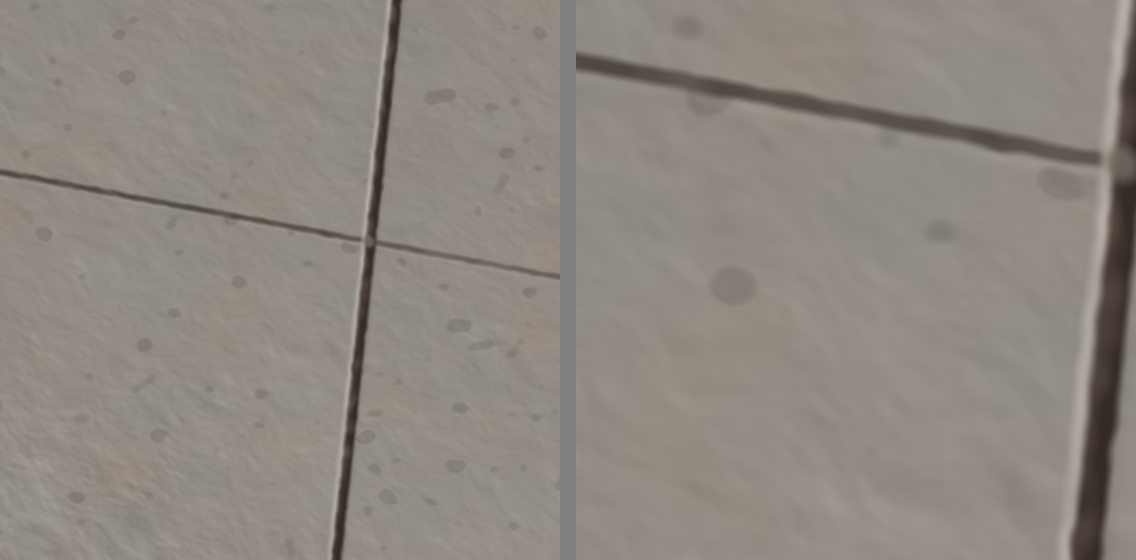
Left, the full canvas; right, a detail of the centre.
Reproduce this texture procedurally as a Shadertoy shader.

```glsl
// Four stone floor tiles meeting at one skewed crossing of worn, dirty joints.
// The joints are signed distances to two slanted lines; the stone grain is
// layered cellular noise, stretched along a diagonal and lit as a relief.

vec2 hash2(vec2 p) {
    return fract(sin(vec2(dot(p, vec2(127.1, 311.7)), dot(p, vec2(269.5, 183.3)))) * 4375.85);
}

// Cellular noise: one soft bump or dent scattered in each cell, about -1 to 1
float bumps(vec2 p) {
    vec2 cell = floor(p);
    float sum = 0.0;
    for (int j = -1; j <= 1; j++)
    for (int i = -1; i <= 1; i++) {
        vec2 id = cell + vec2(i, j);
        vec2 d = p - id - hash2(id);
        float k = max(1.0 - dot(d, d), 0.0);
        sum += (hash2(id + 37.0).x * 2.0 - 1.0) * k * k * k;
    }
    return sum;
}

// Height of the stone surface, with grain running down to the right
float stoneHeight(vec2 p) {
    vec2 q = mat2(0.83, 0.56, -0.56, 0.83) * p;
    q = vec2(0.83 * p.x - 0.56 * p.y, 0.56 * p.x + 0.83 * p.y);
    q += 0.004 * sin(q.yx * 43.0 + 2.0 * sin(q * 19.0));
    float h = 0.0, amp = 1.0;
    vec2 freq = vec2(17.0, 27.0);
    for (int i = 0; i < 4; i++) {
        h += amp * bumps(q * freq + float(i) * 17.3);
        freq *= 1.8;
        amp *= 0.6;
    }
    return h;
}

// Soft band of half width w around d = 0
float band(float d, float w, float soft) {
    return 1.0 - smoothstep(w - soft, w + soft, abs(d));
}

void mainImage(out vec4 fragColor, in vec2 fragCoord) {
    vec2 uv = fragCoord / iResolution.xy;
    float px = 1.0 / iResolution.y;

    // Stone: relief lit from the upper right, rougher in the lower left corner
    float h = stoneHeight(uv);
    float relief = h - stoneHeight(uv + vec2(0.004, 0.005));
    float rough = 0.75 + 0.7 * smoothstep(0.75, 0.1, length(uv * vec2(1.0, 1.3)));
    vec3 col = vec3(0.570, 0.546, 0.515);
    col += rough * (0.034 * relief + 0.010 * h);

    // Broad light, and patches drifting between pinkish and greenish grey
    col += 0.012 * (0.5 - uv.y) + 0.008 * bumps(uv * 5.0 + 3.0);
    col += vec3(0.012, -0.002, -0.006) * bumps(uv * vec2(9.0, 12.0) + 8.0);

    // Sparse dark pits
    float pit = smoothstep(0.62, 0.95, bumps(uv * vec2(28.0, 36.0) + 51.0));
    col *= 1.0 - 0.10 * pit;

    // Signed distances to the joints, with slightly chipped edges
    float chip = 0.0012 * bumps(uv * 70.0);
    float across = (uv.y - 0.693 + 0.188 * uv.x) * 0.983 + chip;
    float upright = (uv.x - 0.601 - 0.1085 * uv.y) * 0.994 + chip;

    // Thin joint: dark on the left, paler with dust on the right
    float dirt = bumps(uv * vec2(38.0, 20.0) + 5.0);
    vec3 thinGrout = mix(vec3(0.29, 0.26, 0.235), vec3(0.42, 0.39, 0.36),
        clamp(0.15 + 0.65 * smoothstep(0.35, 0.9, uv.x) + 0.45 * dirt, 0.0, 1.0));
    col += 0.025 * band(across + 0.009, 0.002, 0.004);
    col = mix(col, thinGrout, 0.92 * band(across, 0.0047, 0.0025 + px));

    // Wide joint: soft shadow, pale bevel on the left, dark brown groove
    float wear = bumps(uv * vec2(55.0, 42.0) + 21.0);
    col *= 1.0 - 0.09 * band(upright - 0.008, 0.004, 0.009);
    vec3 bevel = vec3(0.70, 0.675, 0.64) + 0.05 * wear;
    col = mix(col, bevel, 0.85 * band(upright + 0.0135, 0.0035, 0.0035 + px));
    vec3 groove = mix(vec3(0.19, 0.15, 0.135), vec3(0.35, 0.30, 0.27),
        clamp(0.25 + 0.6 * wear + 55.0 * (-upright - 0.002), 0.0, 1.0));
    col = mix(col, groove, 0.96 * band(upright, 0.0085, 0.003 + px));

    // Dusty grout fills the crossing
    float crossing = smoothstep(0.016, 0.005, length(vec2(upright + 0.004, across)));
    col = mix(col, vec3(0.47, 0.45, 0.41) + 0.08 * wear, 0.75 * crossing);

    fragColor = vec4(clamp(col, 0.0, 1.0), 1.0);
}
```
